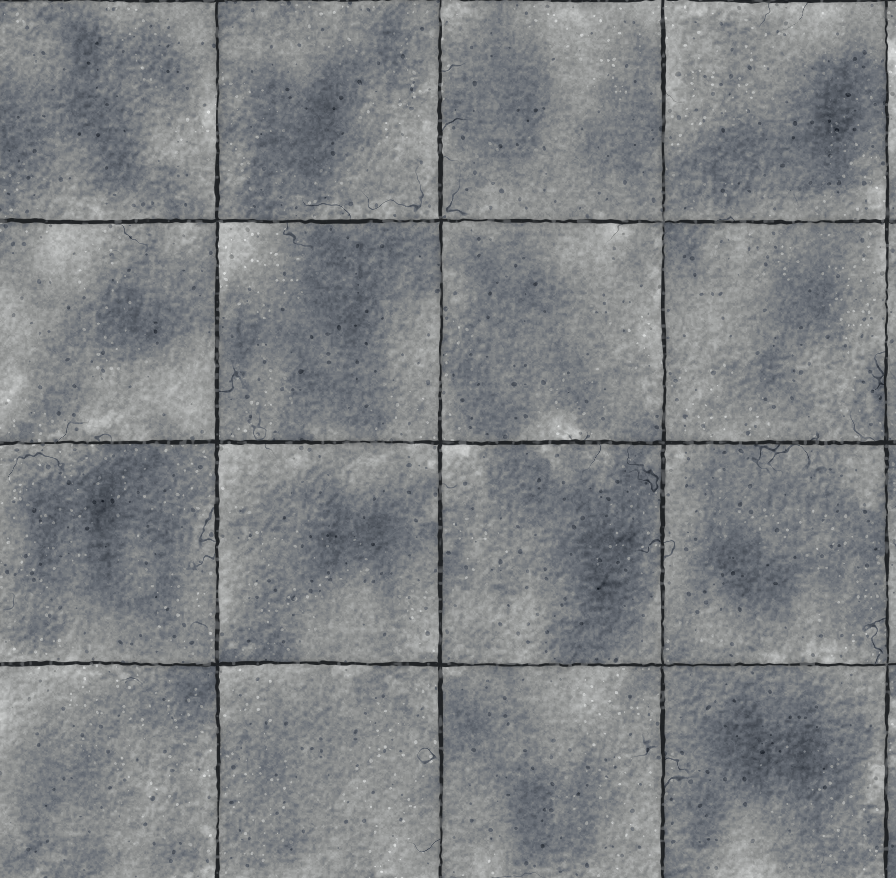
Reproduce this texture procedurally as a Shadertoy shader.

```glsl
// Worn blue-grey slate paving: a four by four grid of square slabs with thin, dark joints.
// Each slab gets its own noise offset for cloudy stains, pale rims, slanted relief,
// hairline cracks and scattered pits and flecks.
#define PITCH vec2(0.249, 0.252)    // slab size in canvas units
#define SHIFT vec2(0.0065, 0.0)     // grid offset from the top left
#define JOINT_WIDTH 0.0075          // mean half width, in slabs
#define JOINT_WOBBLE 0.012
#define BASE_TONE 0.505
#define STAIN 0.40
#define RIM_LIGHT 0.13
#define RELIEF 0.23
#define GRAIN 0.085
#define JOINT_COLOR vec3(0.10, 0.11, 0.12)
#define COOL_TINT vec3(-0.022, 0.0, 0.032)
#define WARM_TINT vec3(-0.003, 0.004, 0.001)

float hash(vec2 p) {
    vec3 q = fract(p.xyx * 0.1031);
    q += dot(q, q.yzx + 33.33);
    return fract((q.x + q.y) * q.z);
}

float noise(vec2 p) {
    vec2 i = floor(p), f = fract(p);
    f = f * f * (3.0 - 2.0 * f);
    return mix(mix(hash(i), hash(i + vec2(1, 0)), f.x),
               mix(hash(i + vec2(0, 1)), hash(i + vec2(1, 1)), f.x), f.y);
}

float fbm(vec2 p) {
    float sum = 0.0, amp = 0.533;
    for (int i = 0; i < 4; i++) {
        sum += amp * noise(p);
        p = mat2(1.6, 1.2, -1.2, 1.6) * p + 7.3;
        amp *= 0.5;
    }
    return sum;
}

// Round specks, at most one per cell; density is the share of filled cells
float specks(vec2 p, float density, float blur) {
    vec2 cell = floor(p);
    float present = step(hash(cell + 3.7), density);
    vec2 center = 0.3 + 0.4 * vec2(hash(cell + 11.1), hash(cell + 23.9));
    float radius = mix(0.08, 0.26, hash(cell + 41.3));
    return present * (1.0 - smoothstep(radius - blur, radius + blur, length(p - cell - center)));
}

// Cleft surface: layers stretched along a slanted direction, plus fine roughness
float cleft(vec2 p, float angle) {
    float c = cos(angle), s = sin(angle);
    vec2 q = mat2(c, -s, s, c) * p;
    return 0.6 * fbm(q * vec2(11.0, 24.0)) + 0.4 * noise(p * 46.0);
}

void mainImage(out vec4 fragColor, in vec2 fragCoord) {
    vec2 uv = fragCoord / iResolution.xy;
    float px = 1.0 / (iResolution.y * PITCH.y);

    // Slab grid, counted from the top left, with slightly crooked joints
    vec2 grid = (vec2(uv.x, 1.0 - uv.y) + SHIFT) / PITCH;
    vec2 bend = vec2(noise(grid.yx * 2.3 + 5.0), noise(grid * 2.3 + 31.0)) - 0.5;
    vec2 chip = vec2(noise(grid * 38.0 + 9.0), noise(grid * 38.0 + 57.0)) - 0.5;
    vec2 warped = grid + JOINT_WOBBLE * (bend + 0.65 * chip);
    vec2 id = floor(warped), local = fract(warped);
    vec2 border = min(local, 1.0 - local);
    float edge = min(border.x, border.y);
    vec2 seed = 19.0 * vec2(hash(id + 2.1), hash(id + 8.6));
    vec2 p = local + seed;

    // Cloudy stains, faint vertical weathering and a darker heart
    float cloud = fbm(p * 2.6) - 0.5;
    float streak = fbm(p * vec2(7.0, 2.0) + 13.0) - 0.5;
    float heart = smoothstep(0.5, 0.05, length(local - 0.35 - 0.3 * fract(seed)));
    float tone = BASE_TONE + 0.035 * (hash(id + 5.4) - 0.5);
    tone += STAIN * cloud + 0.14 * streak - 0.05 * heart;

    // Pale rims, broken up and stronger on one side of each slab
    vec2 side = vec2(hash(id + 15.2), hash(id + 27.8)) - 0.5;
    float rim = exp(-edge * 11.0) * smoothstep(0.28, 0.72, fbm(p * 3.4 + 4.0));
    tone += RIM_LIGHT * rim * (1.0 + 2.2 * dot(side, local - 0.5));
    float crust = smoothstep(0.54, 0.72, fbm(p * 12.0 + 8.0)) * smoothstep(0.25, 0.0, edge);
    tone += 0.12 * crust * smoothstep(0.4, 0.65, noise(p * 2.5 + 21.0));

    // Relief lit from the upper left, and fine grain
    float angle = mix(0.2, 0.9, hash(id + 33.3));
    float slope = cleft(p, angle) - cleft(p - vec2(0.010, 0.013), angle);
    float rough = mix(0.55, 1.25, noise(p * 3.0 + 47.0));
    tone += RELIEF * slope * rough;
    tone += GRAIN * (noise(p * 72.0) - 0.5) + 0.6 * GRAIN * (hash(floor(p * 128.0)) - 0.5);

    // Pits, flecks and hairline cracks near the borders
    float patchy = smoothstep(0.35, 0.7, noise(p * 3.2 + 61.0));
    tone -= 0.15 * specks(p * 25.0, 0.10, px * 14.0);
    tone += 0.17 * patchy * specks(p * 34.0 + 6.0, 0.16, px * 18.0);
    float vein = abs(fbm(p * 4.0 + 71.0) - 0.5);
    float crack = 1.0 - smoothstep(0.003, 0.008 + px, vein);
    crack *= smoothstep(0.60, 0.72, noise(p * 3.0 + 83.0)) * smoothstep(0.18, 0.04, edge);
    tone -= 0.20 * crack;

    // Blue in the dark stains, nearly neutral where worn
    vec3 color = tone + mix(COOL_TINT, WARM_TINT, smoothstep(0.40, 0.58, tone));

    // Joint: soft shade, then an uneven gap with some grit
    color *= 1.0 - 0.24 * exp(-edge * 75.0);
    float width = JOINT_WIDTH * mix(0.45, 1.5, noise(grid * 6.0 + 17.0));
    float gap = 1.0 - smoothstep(width - px * 0.7, width + px * 0.7, edge);
    float grit = smoothstep(0.55, 0.9, noise(grid * 55.0 + 3.0));
    color = mix(color, JOINT_COLOR + 0.22 * grit, gap * 0.92);

    fragColor = vec4(clamp(color, 0.0, 1.0), 1.0);
}
```
